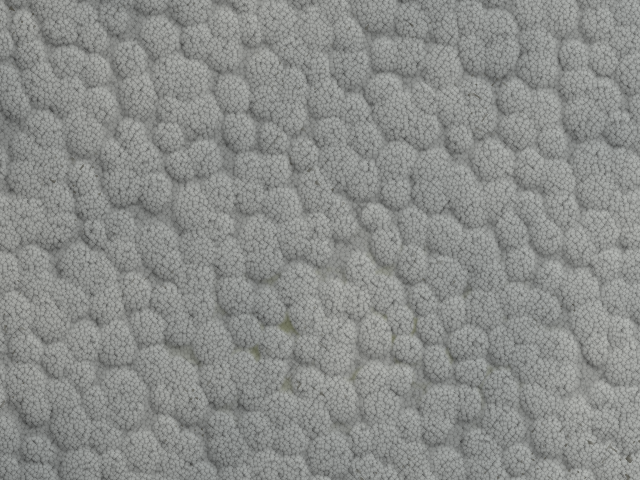
Write a Shadertoy shader that draws this texture.

```glsl
vec2 hash2(vec2 p) {
    vec3 q = fract(p.xyx * vec3(0.1031, 0.1030, 0.0973));
    q += dot(q, q.yzx + 33.33);
    return fract((q.xx + q.yz) * q.zy);
}

float noise(vec2 p) {
    vec2 i = floor(p), f = fract(p);
    f = f * f * (3.0 - 2.0 * f);
    return mix(mix(hash2(i).x, hash2(i + vec2(1, 0)).x, f.x),
               mix(hash2(i + vec2(0, 1)).x, hash2(i + vec2(1, 1)).x, f.x), f.y);
}

float fbm(vec2 p) {
    float sum = 0.0, amp = 0.5;
    for (int i = 0; i < 4; i++) {
        sum += amp * noise(p);
        p = mat2(1.6, 1.2, -1.2, 1.6) * p + 7.3;
        amp *= 0.5;
    }
    return sum;
}

// Smooth union of round domes of mixed size, in columns staggered like a honeycomb
float pebbles(vec2 p) {
    vec2 cell = floor(p);
    float sum = 1.0;
    for (int y = -2; y <= 2; y++)
    for (int x = -2; x <= 2; x++) {
        vec2 id = cell + vec2(x, y);
        vec2 site = id + 0.5 + 0.5 * (hash2(id + 41.0) - 0.5);
        site.y += 0.5 * mod(id.x, 2.0) - 0.25;
        float radius = mix(0.52, 0.76, hash2(id + 97.0).y);
        float d = length(site - p) / radius;
        sum += exp(14.0 * (1.0 - d * d * d));
    }
    return log(sum) / 14.0;
}

// Lit surface of tiny beads: bright on the side facing the light, dark between
float beads(vec2 p, vec2 light) {
    vec2 cell = floor(p), toPoint = vec2(2.0);
    for (int y = -1; y <= 1; y++)
    for (int x = -1; x <= 1; x++) {
        vec2 id = cell + vec2(x, y);
        vec2 v = p - id - 0.1 - 0.8 * hash2(id);
        if (dot(v, v) < dot(toPoint, toPoint)) toPoint = v;
    }
    return 0.42 - length(toPoint) + 0.55 * dot(toPoint, light);
}

void mainImage(out vec4 fragColor, in vec2 fragCoord) {
    vec2 uv = fragCoord / iResolution.xy;
    vec2 p = fragCoord / iResolution.y;
    vec2 light = normalize(vec2(0.7, 0.7));

    // Pebbles, slightly slanted and warped
    vec2 q = mat2(0.98, -0.17, 0.17, 0.98) * p * vec2(15.5, 13.6);
    q += 0.3 * vec2(noise(q * 0.8), noise(q * 0.8 + 31.0));
    float toLight = pebbles(q + 0.06 * light);
    float fromLight = pebbles(q - 0.06 * light);
    float height = 0.5 * (toLight + fromLight);
    float relief = fromLight - toLight;
    float crease = 1.0 - smoothstep(0.12, 0.55, height);

    // Fine granular skin, lit from the same side
    vec2 g = mat2(0.8, 0.6, -0.6, 0.8) * p;
    float grain = beads(g * 125.0, light);
    float pits = smoothstep(0.66, 0.95, noise(g * 150.0 + 17.0));

    // Brightness
    float patches = fbm(p * 4.0);
    float tone = 0.565 + 0.05 * (uv.x - 0.5) + 0.12 * (patches - 0.47);
    tone += relief * (relief < 0.0 ? 0.28 : 0.17);
    tone += 0.19 * grain * mix(0.6, 1.0, smoothstep(0.1, 0.7, height));
    tone -= 0.045 * crease + 0.08 * pits;
    vec3 color = tone * mix(vec3(0.985, 1.01, 1.005), vec3(1.005, 1.01, 0.985), patches * 1.2);

    // Moss along some creases and scattered dirt specks
    float mossArea = 1.0 - smoothstep(0.06, 0.36, length((uv - vec2(0.56, 0.29)) * vec2(1.0, 1.4)));
    float moss = mossArea * crease * smoothstep(0.42, 0.68, fbm(p * 19.0 + 5.0));
    color = mix(color, vec3(0.37, 0.38, 0.23), 0.6 * moss);
    float dirtArea = smoothstep(0.48, 0.7, fbm(p * 5.0 + 11.0));
    float specks = smoothstep(0.85, 0.97, noise(g * 110.0 + 53.0)) * dirtArea;
    color = mix(color, vec3(0.24, 0.23, 0.19), 0.6 * specks);

    fragColor = vec4(clamp(color, 0.0, 1.0), 1.0);
}
```
